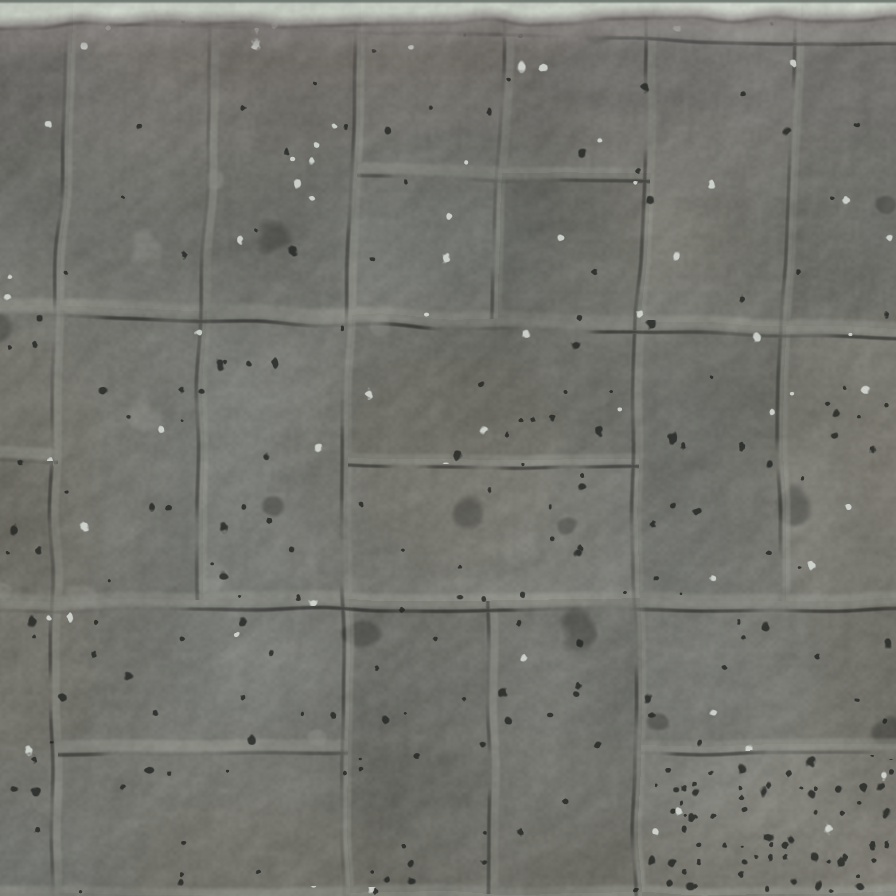
A Shadertoy shader for this texture:

```glsl
// Worn grey basket-weave paving with raised mortar, pits, chips and a pale top kerb.
#define PITCH vec2(0.325, 0.328)
#define ORIGIN vec2(0.064, 0.003)
#define STONE vec3(0.452, 0.454, 0.430)
#define MORTAR vec3(0.550, 0.558, 0.525)
#define KERB vec3(0.790, 0.815, 0.775)
#define LIP vec3(0.535, 0.520, 0.510)
#define CHIP vec3(0.860, 0.880, 0.860)
#define ROW_JOINT 0.0115
#define COLUMN_JOINT 0.0065
#define BRICK_VARIATION 0.045
#define RELIEF 0.085

float hash(vec2 p) {
    return fract(sin(dot(p, vec2(127.1, 311.7))) * 43758.5453);
}

float noise(vec2 p) {
    vec2 i = floor(p), f = fract(p);
    f = f * f * (3.0 - 2.0 * f);
    return mix(mix(hash(i), hash(i + vec2(1, 0)), f.x),
               mix(hash(i + vec2(0, 1)), hash(i + vec2(1, 1)), f.x), f.y);
}

float fbm(vec2 p) {
    float sum = 0.0, amplitude = 0.5;
    for (int i = 0; i < 5; i++) {
        sum += amplitude * noise(p);
        p = p * 2.03 + 17.3;
        amplitude *= 0.5;
    }
    return sum;
}

// x: pale mortar ridge, y: dark crack along its negative side
vec2 joint(float d, float halfWidth) {
    return vec2(1.0 - smoothstep(0.35 * halfWidth, halfWidth, abs(d)),
                1.0 - smoothstep(0.0005, 0.0035, abs(d + halfWidth)));
}

// Irregular spots, one candidate per grid cell
float flecks(vec2 p, float grid, float density, float size) {
    vec2 g = p * grid, id = floor(g);
    vec2 centre = 0.3 + 0.4 * vec2(hash(id + 3.1), hash(id + 8.7));
    float radius = size * (0.5 + 0.5 * hash(id + 5.3));
    vec2 offset = (g - id - centre) * vec2(1.0, 0.7 + 0.6 * hash(id + 1.9));
    float d = length(offset) + 0.6 * radius * (noise(g * 6.0) - 0.5);
    return step(hash(id + 12.4), density) * (1.0 - smoothstep(0.5 * radius, radius, d));
}

void mainImage(out vec4 fragColor, in vec2 fragCoord) {
    vec2 uv = fragCoord / iResolution.xy;

    // Slight lean, tilt and wobble of the courses
    vec2 p = uv + vec2(-0.016 * smoothstep(0.5, 1.0, uv.y),
                       0.026 * uv.x * smoothstep(0.33, 0.66, uv.y));
    p += 0.006 * (vec2(noise(uv * 14.0), noise(uv * 14.0 + 40.0)) - 0.5);

    // Square blocks, each split upright or level; the top course is all upright
    vec2 q = (p - ORIGIN) / PITCH;
    vec2 cell = vec2(floor(q.x), min(floor(q.y), 2.0));
    vec2 f = q - cell;
    bool top = cell.y > 1.5;
    bool upright = top || mod(cell.x + cell.y, 2.0) > 0.5;
    bool level = !upright || (top && abs(cell.x - 1.0) < 0.5);
    vec2 brick = 2.0 * cell + vec2(upright ? step(0.5, f.x) : 0.0,
                                   level ? step(0.5, f.y) : 0.0);

    // Stone: brick tint, broad stains, embossed grain
    float shade = BRICK_VARIATION * (hash(brick + 2.6) - 0.5);
    shade -= (cell.y < 0.5 && upright) ? 0.025 : 0.0;
    shade += 0.13 * (fbm(uv * 7.0) - 0.48) + 0.012 - 0.03 * smoothstep(0.6, 0.9, uv.y);
    shade += RELIEF * (fbm(uv * 42.0) - fbm(uv * 42.0 + vec2(-0.25, 0.3)));
    shade += 0.025 * (noise(uv * 230.0) - 0.5);
    vec3 color = STONE + shade;
    color += 0.018 * (noise(uv * 4.0 + 9.0) - 0.5) * vec3(1.0, 0.0, -1.0);
    color += vec3(0.008, -0.004, 0.004) * smoothstep(0.7, 1.0, uv.y);
    color *= 1.0 - 0.22 * flecks(uv + 0.3, 9.0, 0.13, 0.22);
    color += 0.05 * flecks(uv + 0.7, 11.0, 0.08, 0.25);

    // Joints, faded unevenly by wear
    vec2 edge = (q - round(q)) * PITCH;
    vec2 split = (f - 0.5) * PITCH;
    vec2 seam = joint(edge.y, ROW_JOINT);
    seam = max(seam, 0.75 * joint(edge.x, COLUMN_JOINT));
    if (upright) seam = max(seam, 0.7 * joint(split.x, COLUMN_JOINT));
    if (level) seam = max(seam, 0.9 * joint(split.y, 0.8 * ROW_JOINT));
    float wear = mix(0.3, 1.0, noise(p * 13.0 + 5.0));
    color = mix(color, MORTAR + 0.7 * shade, 0.85 * seam.x * wear);
    color *= 1.0 - 0.42 * seam.y * smoothstep(0.15, 0.8, noise(p * 22.0));

    // Dark pits, crowded in the lower right
    float crowd = smoothstep(0.70, 0.76, uv.x) * (1.0 - smoothstep(0.13, 0.17, uv.y));
    float pitDensity = mix(0.07, 0.015, smoothstep(0.4, 0.75, uv.y)) + 0.3 * crowd;
    float pits = max(flecks(uv, 38.0, pitDensity, 0.24),
                     flecks(uv + 0.41, 61.0, 0.6 * pitDensity, 0.26));
    color = mix(color, vec3(0.13, 0.14, 0.13), 0.8 * pits);

    // Pale chips, mostly near joints and higher up
    float chipDensity = 0.008 + 0.05 * seam.x + 0.022 * smoothstep(0.4, 0.8, uv.y);
    color = mix(color, CHIP, 0.85 * flecks(uv + 0.17, 47.0, chipDensity, 0.27));

    // Rounded lip and bright kerb along the top
    float kerbEdge = 0.971 + 0.009 * uv.x + 0.008 * (noise(vec2(uv.x * 22.0, 2.0)) - 0.5);
    float below = kerbEdge - uv.y;
    color = mix(color, LIP + shade, 0.75 * (1.0 - smoothstep(0.008, 0.04, below)));
    color *= 1.0 - 0.22 * (1.0 - smoothstep(0.0, 0.005, abs(below))) * noise(uv * 35.0);
    vec3 kerb = mix(LIP + 0.06, KERB, smoothstep(0.0, 0.016, -below)) + shade;
    color = mix(color, kerb, smoothstep(-0.002, 0.005, -below));
    color = mix(color, vec3(0.36, 0.40, 0.37), 0.8 * smoothstep(0.995, 0.999, uv.y));

    fragColor = vec4(clamp(color, 0.0, 1.0), 1.0);
}
```
